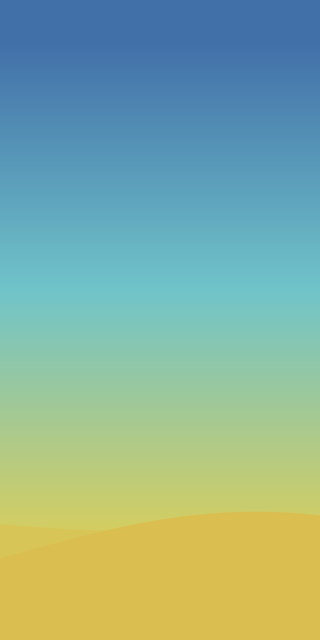
A Shadertoy shader for this background:

```glsl
// A clear sky fading from deep blue through turquoise to yellow above two sand dunes.
// The sky is a piecewise linear gradient; each dune is the area below a cosine ridge,
// painted back to front with a one-pixel soft edge.

const vec3 SKY_TOP = vec3(0.255, 0.435, 0.660);
const vec3 SKY_MIDDLE = vec3(0.440, 0.768, 0.788);
const vec3 SKY_LOW = vec3(0.825, 0.805, 0.385);
const vec3 DUNE_BACK = vec3(0.845, 0.772, 0.345);
const vec3 DUNE_FRONT = vec3(0.855, 0.745, 0.312);

// Position of a value between two bounds, clamped to 0..1
float ramp(float low, float high, float value) {
    return clamp((value - low) / (high - low), 0.0, 1.0);
}

// Vertical gradient with a flat band at the top
vec3 skyColor(float height) {
    vec3 color = mix(SKY_LOW, SKY_MIDDLE, ramp(0.175, 0.545, height));
    return mix(color, SKY_TOP, ramp(0.545, 0.935, height));
}

// Height of a dune crest at x
float ridge(float x, float level, float swell, float frequency, float center) {
    return level + swell * cos(frequency * (x - center));
}

// Smooth coverage of the area below a crest
float below(float crest, float height, float pixel) {
    return smoothstep(-pixel, pixel, crest - height);
}

void mainImage(out vec4 fragColor, in vec2 fragCoord) {
    vec2 uv = fragCoord / iResolution.xy;
    float pixel = 0.75 / iResolution.y;

    vec3 color = skyColor(uv.y);

    // Dunes, from back to front
    float backCrest = ridge(uv.x, 0.1825, -0.011, 4.0, 0.36);
    float frontCrest = ridge(uv.x, 0.1348, 0.0657, 2.1, 0.80);
    color = mix(color, DUNE_BACK, below(backCrest, uv.y, pixel));
    color = mix(color, DUNE_FRONT, below(frontCrest, uv.y, pixel));

    fragColor = vec4(color, 1.0);
}
```
